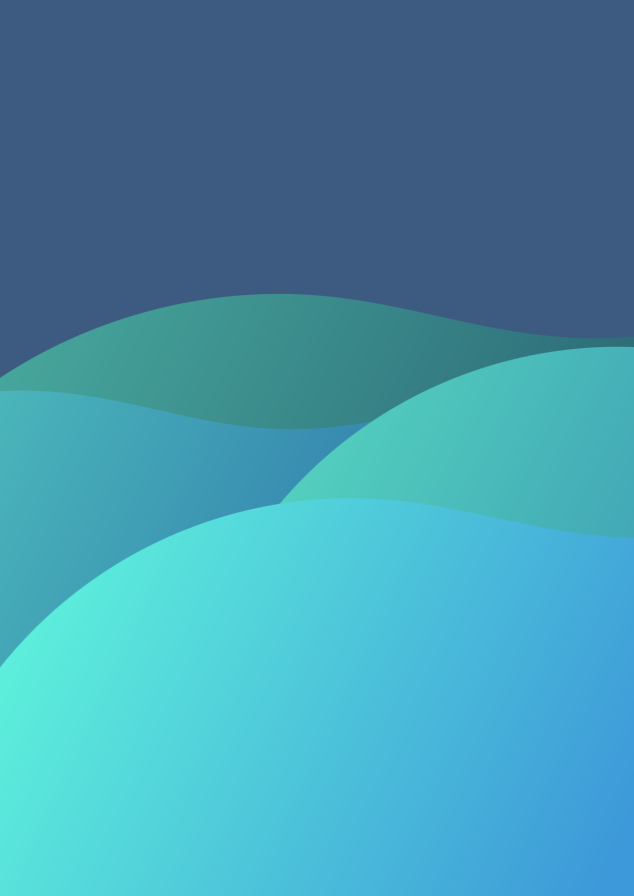
Reproduce this background procedurally as a Shadertoy shader.

```glsl
// Hill outline: circular rise left of the peak, cosine swell right of it
float crest(float x, vec2 peak, float radius, float span, float dip) {
    float d = x - peak.x;
    float rise = radius - sqrt(max(radius * radius - d * d, 0.0));
    float swell = 0.5 * dip * (1.0 - cos(3.14159 * d / span));
    return peak.y - (d < 0.0 ? rise : swell);
}

// Coverage below an outline, with a one pixel soft edge
float below(float y, float outline) {
    float d = outline - y;
    return clamp(0.5 + d / max(fwidth(d), 1e-5), 0.0, 1.0);
}

// Two colour blend between two positions along the shared slanted axis
vec3 ramp(float along, float start, float end, vec3 light, vec3 deep) {
    return mix(light, deep, clamp((along - start) / (end - start), 0.0, 1.0));
}

void mainImage(out vec4 fragColor, in vec2 fragCoord) {
    vec2 p = fragCoord / iResolution.y;
    float along = dot(p, vec2(0.906, -0.423));

    // Sky
    vec3 color = vec3(0.239, 0.353, 0.502);

    // Far hill
    vec3 farHill = ramp(along, -0.243, 0.377, vec3(0.275, 0.65, 0.61), vec3(0.18, 0.43, 0.475));
    color = mix(color, farHill, below(p.y, crest(p.x, vec2(0.3125, 0.672), 0.568, 0.352, 0.0495)));

    // Left hill
    vec3 leftHill = ramp(along, -0.234, 0.146, vec3(0.29, 0.71, 0.73), vec3(0.215, 0.54, 0.69));
    color = mix(color, leftHill, below(p.y, crest(p.x, vec2(0.026, 0.564), 0.45, 0.30, 0.043)));

    // Right hill
    vec3 rightHill = ramp(along, 0.103, 0.469, vec3(0.322, 0.81, 0.745), vec3(0.26, 0.66, 0.715));
    color = mix(color, rightHill, below(p.y, crest(p.x, vec2(0.69, 0.613), 0.495, 0.33, 0.044)));

    // Front hill
    vec3 frontHill = ramp(along, -0.113, 0.602, vec3(0.365, 0.94, 0.86), vec3(0.24, 0.60, 0.85));
    color = mix(color, frontHill, below(p.y, crest(p.x, vec2(0.391, 0.444), 0.499, 0.326, 0.0443)));

    fragColor = vec4(color, 1.0);
}
```
